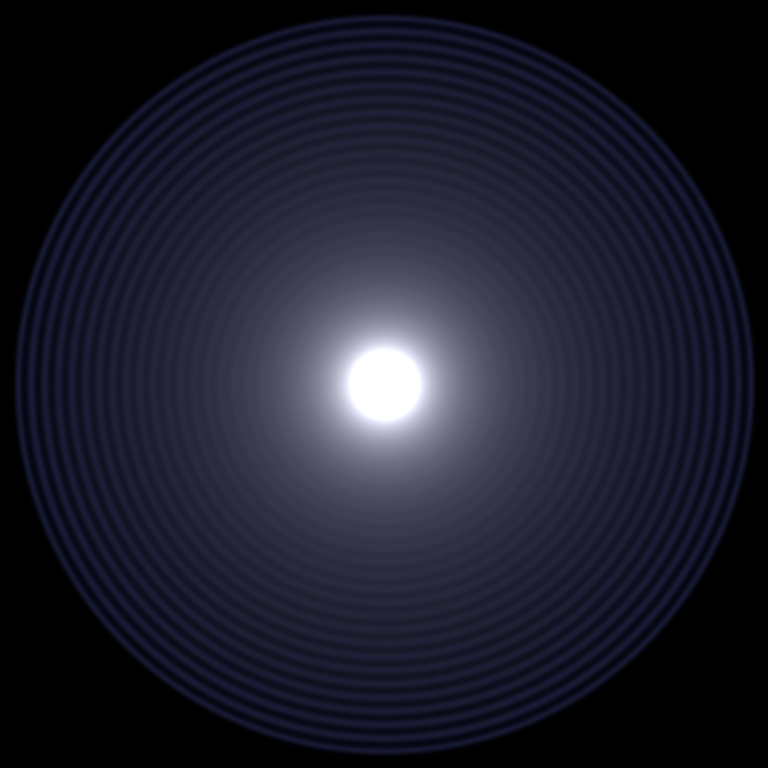
Reproduce this background procedurally as a WebGL 2 fragment shader.

```glsl
#version 300 es
precision highp float;
// A white core with an inverse-distance glow inside a disc of fine blue rings.

uniform vec2 u_resolution;
out vec4 fragColor;

const vec2 CENTER = vec2(0.501, 0.499);
const float DISC_RADIUS = 0.482;
const float EDGE_SOFTNESS = 0.006;

const float GLOW_STRENGTH = 0.046;
const float GLOW_BIAS = 0.015;
const float GLOW_FALLOFF = 0.12;
const vec3 BLUE_TINT = vec3(0.0, 0.008, 0.08);

const float RING_SPACING = 0.01765;
const float OUTER_RING = 0.478;
const float RING_FADE = 2.6;
const vec3 RING_COLOR = vec3(0.040, 0.042, 0.072);

const float TAU = 6.2831853;

// Brightness of the core and its halo at distance r
float glow(float r) {
    return GLOW_STRENGTH / max(r, 0.001) - GLOW_BIAS - GLOW_FALLOFF * r * r;
}

// Signed ripple that grows stronger toward the rim
float ripple(float r) {
    float wave = cos(TAU * (r - OUTER_RING) / RING_SPACING);
    return wave * pow(r / DISC_RADIUS, RING_FADE);
}

void main() {
    // Centered square coordinates
    vec2 offset = gl_FragCoord.xy - 0.5 * u_resolution;
    vec2 uv = offset / min(u_resolution.x, u_resolution.y) + 0.5;
    float r = length(uv - CENTER);

    // Halo, tint and rings
    vec3 color = vec3(glow(r)) + BLUE_TINT + RING_COLOR * ripple(r);

    // Soft rim of the disc
    float disc = 1.0 - smoothstep(DISC_RADIUS - EDGE_SOFTNESS, DISC_RADIUS + EDGE_SOFTNESS, r);
    fragColor = vec4(clamp(color, 0.0, 1.0) * disc, 1.0);
}
```
